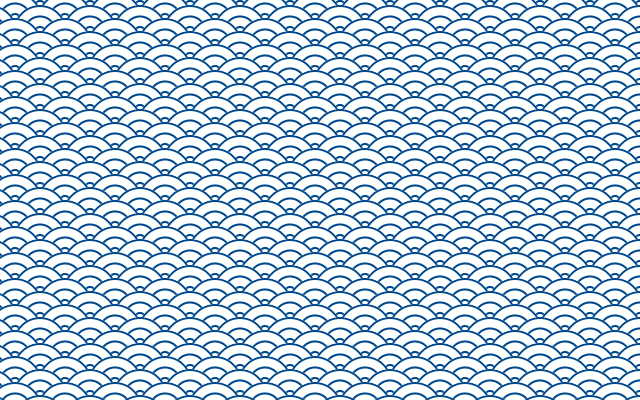
Give the GLSL for this pattern, as a Shadertoy shader.

```glsl
#define PERIOD 0.125
#define ROW_STEP 0.0325
#define ORIGIN vec2(0.0375, 0.4975)
#define OUTER_RADIUS 0.065
#define RING_GAP 0.0262
#define LAST_RING 2.0
#define LINE_WIDTH 0.0051
#define INK vec3(0.0, 0.28, 0.55)
#define PAPER vec3(0.995, 1.0, 1.0)

// Antialiased coverage of a signed distance
float coverage(float dist, float pixel) {
    return clamp(0.5 - dist / pixel, 0.0, 1.0);
}

// Distance from the centre of the nearest scale in a row
float scaleRadius(vec2 p, float row) {
    float shift = 0.5 * mod(row, 2.0);
    float column = p.x / PERIOD - shift;
    float x = (column - round(column)) * PERIOD;
    return length(vec2(x, p.y - row * ROW_STEP));
}

// Signed distance to the nearest concentric line
float ringDistance(float radius) {
    float ring = clamp(round((OUTER_RADIUS - radius) / RING_GAP), 0.0, LAST_RING);
    return abs(radius - OUTER_RADIUS + ring * RING_GAP) - 0.5 * LINE_WIDTH;
}

void mainImage(out vec4 fragColor, in vec2 fragCoord) {
    float pixel = 1.0 / iResolution.y;
    vec2 p = fragCoord * pixel - ORIGIN;
    float nearestRow = round(p.y / ROW_STEP);
    vec3 color = PAPER;

    // Paint from the upper rows down, so lower scales overlap them
    for (int i = 3; i >= -3; i--) {
        float radius = scaleRadius(p, nearestRow + float(i));
        vec3 scaleColor = mix(PAPER, INK, coverage(ringDistance(radius), pixel));
        float edge = radius - OUTER_RADIUS - 0.5 * LINE_WIDTH;
        color = mix(color, scaleColor, coverage(edge, pixel));
    }
    fragColor = vec4(color, 1.0);
}
```
